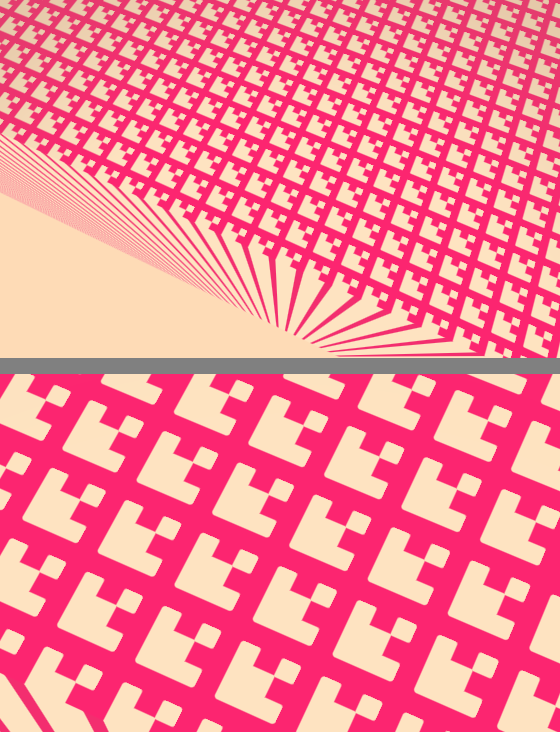
Top, the full canvas; bottom, a detail of the centre.
Write a Shadertoy shader that draws this pattern.

```glsl
// A raised slab seen steeply from above, tiled with stepped square cells.
// Each view ray meets the slab top, its side wall or the floor; the top is a
// repeated distance function, and the wall extends the grid bars downward.

#define FOCAL 1.27          // focal length in canvas heights
#define PITCH 1.198         // downward camera tilt, radians
#define YAW 0.4324          // turn of the grid about the vertical
#define CELL 0.0675         // cell period, with the camera at height 1
#define SHIFT vec2(0.625, 0.881)
#define EDGE_ROW 3.5        // grid row where the top ends
#define WALL_DEPTH 3.5      // depth of the wall foot, in camera heights
#define BAR 0.25            // bar width within a cell
#define RED vec3(0.99, 0.145, 0.44)
#define CREAM vec3(0.995, 0.89, 0.755)
#define FLOOR vec3(0.995, 0.86, 0.715)
#define HAZE vec3(0.62, 0.49, 0.40)

float box(vec2 p, vec2 center, float halfSize, float radius) {
    vec2 q = abs(p - center) - halfSize + radius;
    return length(max(q, 0.0)) + min(max(q.x, q.y), 0.0) - radius;
}

float smoothMax(float a, float b, float k) {
    float h = max(k - abs(a - b), 0.0) / k;
    return max(a, b) + 0.25 * k * h * h;
}

// Signed distance to the pale part of a cell: a square with two blocks removed
float paleCell(vec2 st) {
    vec2 c = fract(st);
    float square = box(c, vec2(0.625), 0.375, 0.045);
    float blocks = min(box(c, vec2(0.625, 0.9), 0.15, 0.0),
                       box(c, vec2(0.9, 0.625), 0.15, 0.0));
    // Keep the blocks to one quarter cell on their inner sides
    blocks += 0.02;
    return smoothMax(square, -blocks, 0.04);
}

// Running integral of the stripes, for exact box filtering
float barIntegral(float x) {
    return floor(x) * BAR + min(fract(x), BAR);
}

float barCoverage(float x, float width) {
    float w = max(width, 0.001);
    return (barIntegral(x + 0.5 * w) - barIntegral(x - 0.5 * w)) / w;
}

float above(float edge, float x) {
    float w = max(fwidth(x), 1e-5);
    return smoothstep(edge - 0.7 * w, edge + 0.7 * w, x);
}

void mainImage(out vec4 fragColor, in vec2 fragCoord) {
    vec2 p = (fragCoord - 0.5 * iResolution.xy) / iResolution.y;

    // Project the view ray onto the level of the slab top
    float down = FOCAL * sin(PITCH) - p.y * cos(PITCH);
    float ahead = FOCAL * cos(PITCH) + p.y * sin(PITCH);
    vec2 ground = vec2(p.x, ahead) / down;
    float c = cos(YAW), s = sin(YAW);
    vec2 grid = vec2(c * ground.x - s * ground.y, s * ground.x + c * ground.y) / CELL;

    // Slab top
    vec2 st = grid + SHIFT;
    float soft = 0.5 * length(fwidth(st));
    float pale = 1.0 - smoothstep(-soft, soft, paleCell(st));
    vec3 top = mix(RED, CREAM, pale);

    // Side wall: slide each ray along until it meets the edge plane
    float edge = EDGE_ROW - SHIFT.y;
    float along = grid.x / max(grid.y, 0.05) * edge + SHIFT.x;
    float bars = barCoverage(along, fwidth(along));
    vec3 wall = mix(CREAM, mix(RED, HAZE, 0.1), bars);

    // Layer the floor, the wall and the top
    vec3 color = mix(FLOOR, wall, above(edge / WALL_DEPTH, grid.y));
    color = mix(color, top, above(edge, grid.y));

    // Dull the far ground
    color = mix(color, HAZE, 0.27 * smoothstep(0.5, 1.25, length(ground)) * above(edge, grid.y));
    fragColor = vec4(color, 1.0);
}
```
